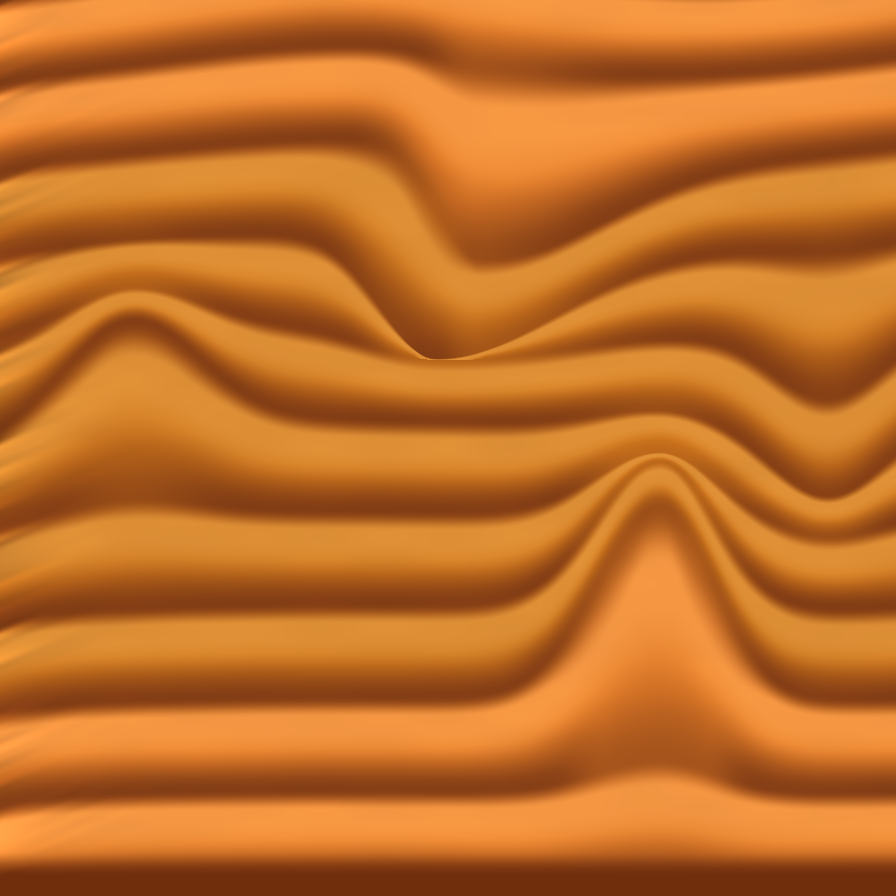
This texture is drawn by a three.js fragment shader. Its source:

```glsl
varying vec2 vUv;

float hash(vec2 p) {
  vec3 q = fract(vec3(p.xyx) * 0.1031);
  q += dot(q, q.yzx + 33.33);
  return fract((q.x + q.y) * q.z);
}

float noise(vec2 p) {
  vec2 cell = floor(p);
  vec2 f = fract(p);
  f = f * f * (3.0 - 2.0 * f);
  return mix(mix(hash(cell), hash(cell + vec2(1.0, 0.0)), f.x),
             mix(hash(cell + vec2(0.0, 1.0)), hash(cell + 1.0), f.x), f.y);
}

// Bell curve with separate widths before and after its centre
float bell(float v, float centre, float before, float after) {
  float u = (v - centre) / (v < centre ? before : after);
  return exp(-u * u);
}

// Depth below the top of the crease with the given row number
float crease(float x, float row) {
  float depth = 0.104 * row - 0.0547;
  depth += 0.020 * exp(-0.3 * row) * (1.0 - cos(8.0 * (x - 0.4)));
  depth += 0.016 * exp(-x * 18.0);

  // Rising humps
  depth -= 0.115 * bell(row, 5.0, 1.1, 0.75) * bell(x, 0.147, 0.100, 0.108);
  depth -= 0.215 * bell(row, 8.0, 1.9, 0.75) * bell(x, 0.737, 0.100, 0.085);

  // Sinking hollows, the first with a leaning wall
  float wall = 0.065 + 0.020 * (max(row, 2.0) - 2.0);
  float middle = 0.535 - 0.050 * (clamp(row, 2.0, 3.0) - 2.0);
  depth += 0.165 * bell(row, 2.5, 1.0, 1.25) * bell(x, middle, wall, 0.19);
  depth += 0.094 * bell(row, 4.5, 1.0, 1.3) * bell(x, 0.925, 0.085, 0.085);
  return depth;
}

float steepness(float x, float row) {
  float slope = (crease(x + 0.004, row) - crease(x - 0.004, row)) / 0.008;
  return smoothstep(0.5, 2.6, abs(slope));
}

// Creases fade where folds are squeezed, widely stretched or steep
float creaseStrength(float x, float row) {
  float room = crease(x, row + 1.0) - crease(x, row - 1.0);
  float strength = mix(0.25, 0.95, smoothstep(0.06, 0.18, room));
  strength *= 1.0 - 0.35 * smoothstep(0.24, 0.36, room);
  return strength * (1.0 - 0.4 * steepness(x, row));
}

// Outer bands are warm orange, inner bands golden
float warmth(float band) {
  return step(band, 2.5) + step(8.5, band);
}

void main() {
  float x = vUv.x;
  float depth = 1.0 - vUv.y;

  // Fine ripples along the left edge
  float streak = noise(vec2(x * 9.0, depth * 110.0 + x * 45.0)) - 0.5;
  float leftEdge = exp(-x * 22.0);
  depth += 0.006 * streak * leftEdge;

  // Find the band and the position across it
  float row = 0.0;
  for (int i = 1; i < 11; i++) {
    if (crease(x, float(i)) <= depth) row = float(i);
  }
  float top = crease(x, row);
  float bottom = crease(x, row + 1.0);
  float t = clamp((depth - top) / max(bottom - top, 0.01), 0.0, 1.0);

  // Blend the hue across creases
  float band = row + 1.0;
  float warm = warmth(band);
  float warmTop = 0.5 * (warm + warmth(band - 1.0));
  float warmBottom = 0.5 * (warm + warmth(band + 1.0));
  float hue = mix(warmTop, warm, smoothstep(0.0, 0.22, t));
  hue = mix(hue, warmBottom, smoothstep(0.78, 1.0, t));

  // Pale upper face, saturated lower face
  vec3 pale = mix(vec3(0.87, 0.56, 0.21), vec3(0.96, 0.59, 0.26), hue);
  vec3 deep = mix(vec3(0.81, 0.46, 0.11), vec3(0.91, 0.50, 0.16), hue);
  float rise = 0.22 + 0.2 * steepness(x, row);
  float lower = 1.0 - smoothstep(0.0, rise, t) + smoothstep(0.35, 0.78, t);
  vec3 color = mix(pale, deep, clamp(lower, 0.0, 1.0));

  // Soft shadow above each crease, quicker light below it
  float shadow = creaseStrength(x, row) * (1.0 - smoothstep(0.0, rise, t));
  shadow = max(shadow, creaseStrength(x, row + 1.0) * smoothstep(0.5, 1.0, t));
  color = mix(color, vec3(0.50, 0.23, 0.08), shadow);

  // Faint mottling, edge gloss and the dark floor
  color *= 1.0 + 0.03 * (noise(vec2(x * 14.0, depth * 40.0)) - 0.5);
  color *= 1.0 + 0.25 * streak * leftEdge;
  color = mix(color, vec3(0.44, 0.18, 0.05), smoothstep(0.95, 0.98, depth));
  gl_FragColor = vec4(color, 1.0);
}
```
